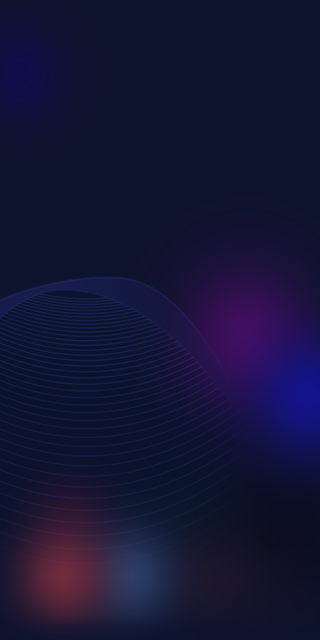
Reproduce this background procedurally as a Shadertoy shader.

```glsl
// Soft elliptical glow, 1 at its centre
float glow(vec2 p, vec2 centre, vec2 radius) {
    vec2 d = (p - centre) / radius;
    return exp(-dot(d, d));
}

// Upper outline of the wave
float crest(float x) {
    float d = x - 0.34;
    return 1.133 - (d < 0.0 ? 0.61 * d * d : 2.7 * d * d * d / (d + 0.07));
}

// Fold where the hanging threads meet the crest band
float fold(float x) {
    float d = x - 0.195;
    return 1.094 - (d < 0.0 ? 2.34 : 1.27) * d * d;
}

// Coverage of evenly numbered threads, given the gap between two of them
float threads(float index, float gap, float pixel) {
    float d = abs(fract(index) - 0.5) * gap;
    return 1.0 - smoothstep(0.0, 0.0015 + pixel, d);
}

void mainImage(out vec4 fragColor, in vec2 fragCoord) {
    // Canvas width is one unit
    vec2 p = fragCoord / iResolution.x;
    float pixel = 1.0 / iResolution.x;

    // Night background, slightly bluer under the wave
    vec3 color = vec3(0.054, 0.073, 0.175);
    float top = crest(p.x);
    float ridge = fold(p.x);
    float inside = smoothstep(pixel, -pixel, p.y - ridge);
    color = mix(color, vec3(0.040, 0.070, 0.175), inside * smoothstep(0.85, 0.6, p.x));

    // Coloured glows
    color = mix(color, vec3(0.055, 0.050, 0.300), 0.95 * glow(p, vec2(0.06, 1.77), vec2(0.13, 0.14)));
    color = mix(color, vec3(0.030, 0.047, 0.110), 0.90 * glow(p, vec2(0.86, 0.34), vec2(0.24, 0.21)));
    color = mix(color, vec3(0.035, 0.100, 0.170), 0.50 * glow(p, vec2(0.57, 0.41), vec2(0.17, 0.12)));
    color = mix(color, vec3(0.125, 0.090, 0.170), 0.80 * glow(p, vec2(0.66, 0.19), vec2(0.20, 0.16)));
    color = mix(color, vec3(0.270, 0.055, 0.380), 0.95 * glow(p, vec2(0.77, 0.95), vec2(0.19, 0.21)));
    color = mix(color, vec3(0.075, 0.075, 0.570), 0.95 * glow(p, vec2(0.97, 0.76), vec2(0.17, 0.18)));
    color = mix(color, vec3(0.250, 0.070, 0.190), 0.45 * glow(p, vec2(0.22, 0.38), vec2(0.12, 0.13)));
    color = mix(color, vec3(0.170, 0.260, 0.430), 0.90 * glow(p, vec2(0.41, 0.20), vec2(0.13, 0.14)));
    color = mix(color, vec3(0.450, 0.170, 0.240), 0.95 * glow(p, vec2(0.20, 0.20), vec2(0.14, 0.15)));
    color = mix(color, vec3(0.050, 0.070, 0.180), 0.6 * smoothstep(0.09, 0.0, p.y));

    // Band between crest and fold, with fine threads along it
    float band = smoothstep(pixel, -pixel, p.y - top) * (1.0 - inside);
    band *= smoothstep(0.82, 0.55, p.x);
    float width = max(top - ridge, 0.01);
    float bandThreads = threads((top - p.y) / width * 9.0, width / 9.0, pixel);
    float bandFill = mix(0.62, 0.25, smoothstep(0.15, 0.65, p.x));
    color = mix(color, vec3(0.100, 0.125, 0.340), band * (bandFill + 0.15 * bandThreads));

    // Hanging threads, spreading apart with depth
    float sag = p.x - 0.27;
    float depth = max(1.07 - p.y + 0.75 * sag * sag, 0.0);
    float gap = 0.008 + 0.045 * depth;
    float hanging = threads(log(1.0 + 5.6 * depth) / 0.045, gap, pixel);
    float fade = inside * smoothstep(0.82, 0.60, p.x) * smoothstep(0.95, 0.60, depth);
    color += vec3(0.050, 0.060, 0.120) * hanging * fade * mix(1.0, 0.6, smoothstep(0.1, 0.6, depth));

    // Thin bright edges on crest and fold
    float edge = smoothstep(0.003 + pixel, 0.0, abs(p.y - top));
    edge += 0.6 * smoothstep(0.003 + pixel, 0.0, abs(p.y - ridge));
    color += vec3(0.030, 0.035, 0.090) * edge * smoothstep(0.82, 0.50, p.x);

    fragColor = vec4(color, 1.0);
}
```
